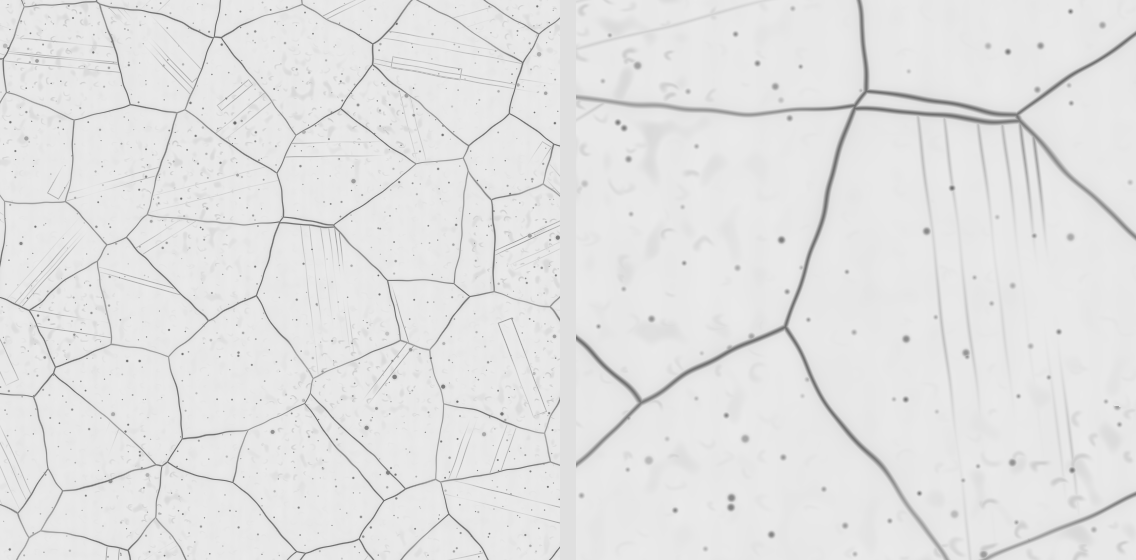
Left, the full canvas; right, a detail of the centre.
This texture is drawn by a WebGL 1 fragment shader. Its source:

```glsl
precision highp float;
// Polished and etched metal: thin grain boundaries, faint twin bands, scattered pits and stains.
uniform vec2 u_resolution;

const vec3 PAPER = vec3(0.911);
const vec3 INK = vec3(0.42);
const float GRAINS = 6.2;          // grain sites across the canvas
const float SIZE_SPREAD = 0.5;     // variation of grain size
const float EDGE_HALF = 0.00115;   // half width of a boundary
const float TWIN_HALF = 0.0007;    // half width of a twin line
const float TWIN_CHANCE = 0.36;
const float SOFTNESS = 0.0014;
const float BEND = 0.015;          // curvature of the boundaries
const float RIPPLE = 0.0028;       // fine wobble of the boundaries
const float STAIN = 0.24;
const float SMUDGE = 0.12;

vec2 hash2(vec2 p) {
  vec3 q = fract(p.xyx * vec3(0.1031, 0.1030, 0.0973));
  q += dot(q, q.yzx + 33.33);
  return fract((q.xx + q.yz) * q.zy);
}

vec2 slope(vec2 cell) {
  float a = 6.2832 * hash2(cell + 57.0).x;
  return vec2(cos(a), sin(a));
}

float gradientNoise(vec2 p) {
  vec2 i = floor(p), f = fract(p);
  vec2 u = f * f * f * (f * (f * 6.0 - 15.0) + 10.0);
  vec2 e = vec2(1.0, 0.0);
  float low = mix(dot(slope(i), f), dot(slope(i + e), f - e), u.x);
  float high = mix(dot(slope(i + e.yx), f - e.yx), dot(slope(i + 1.0), f - 1.0), u.x);
  return mix(low, high, u.y);
}

vec2 noise2(vec2 p) { return vec2(gradientNoise(p), gradientNoise(p + 31.7)); }

float stroke(float d, float halfWidth) {
  float s = max(SOFTNESS, 0.7 / u_resolution.y);
  return 1.0 - smoothstep(halfWidth - s, halfWidth + s, d);
}

// Site position in xy, size weight in z.
vec3 grainSite(vec2 id) {
  return vec3(id + hash2(id + 11.0), SIZE_SPREAD * hash2(id + 83.0).x);
}

float power(vec2 p, vec3 site) {
  vec2 r = p - site.xy;
  return dot(r, r) - site.z;
}

// Weighted Voronoi cell: owner id in xy, distance to its boundary in z.
vec3 grain(vec2 p) {
  vec2 base = floor(p), owner = base;
  float best = 1000.0, edge = 1000.0;
  for (int y = -2; y <= 2; y++)
    for (int x = -2; x <= 2; x++) {
      vec2 id = base + vec2(x, y);
      float d = power(p, grainSite(id));
      if (d < best) { best = d; owner = id; }
    }
  vec3 own = grainSite(owner);
  for (int y = -2; y <= 2; y++)
    for (int x = -2; x <= 2; x++) {
      vec3 other = grainSite(base + vec2(x, y));
      float gap = length(other.xy - own.xy);
      if (gap > 0.001) edge = min(edge, (power(p, other) - best) / (2.0 * gap));
    }
  return vec3(owner, edge);
}

// Outlines of long parallel bands, clipped by their grain.
float twins(vec2 p, vec2 id) {
  float a = 3.1416 * hash2(id + 5.0).x, ink = 0.0;
  vec2 r = p - grainSite(id).xy;
  r = vec2(dot(r, vec2(cos(a), sin(a))), dot(r, vec2(-sin(a), cos(a))));
  for (int k = 0; k < 3; k++) {
    vec2 seed = id + 19.0 * float(k + 2);
    vec2 place = hash2(seed) - 0.5, shape = hash2(seed + 7.0), look = hash2(seed + 3.0);
    vec2 q = abs(r - place * vec2(0.6, 0.7)) - vec2(mix(0.2, 2.0, shape.x), mix(0.02, 0.09, shape.y));
    float d = abs(length(max(q, 0.0)) + min(max(q.x, q.y), 0.0)) / GRAINS;
    ink = max(ink, step(look.x, TWIN_CHANCE) * mix(0.2, 0.7, look.y) * stroke(d, TWIN_HALF));
  }
  return ink;
}

// Round dots with a soft rim.
float pits(vec2 p, float count, float chance, float smallest, float largest) {
  vec2 g = p * count, id = floor(g) + floor(count) * 7.0;
  vec2 look = hash2(id + 41.0);
  float d = length(fract(g) - mix(vec2(0.16), vec2(0.84), hash2(id))) / count;
  float radius = mix(smallest, largest, look.x * look.x);
  float rim = 0.3 * (1.0 - smoothstep(0.0, 2.2 * radius, d));
  return step(hash2(id + 23.0).x, chance) * mix(0.3, 1.0, look.y) * max(stroke(d, radius), rim);
}

// Faint broken rings left by the etchant.
float stains(vec2 p, float count) {
  vec2 g = p * count, id = floor(g) + floor(count) * 3.0;
  vec2 look = hash2(id + 13.0);
  vec2 r = (fract(g) - mix(vec2(0.4), vec2(0.6), hash2(id))) / count;
  float ring = abs(length(r * vec2(1.0, 1.4)) - mix(0.002, 0.006, look.x));
  float arc = smoothstep(-0.6, 0.8, sin(atan(r.y, r.x + 0.00001) + 6.2832 * look.y));
  return arc * look.y * (1.0 - smoothstep(0.0, 0.0033, ring));
}

void main() {
  vec2 p = gl_FragCoord.xy / u_resolution.y;
  vec2 bent = p + BEND * noise2(p * 8.0) + RIPPLE * noise2(p * 34.0);
  vec3 cell = grain(bent * GRAINS);
  float edge = cell.z / GRAINS;

  // Boundaries with uneven etching depth and a slight halo
  float depth = mix(0.6, 1.0, smoothstep(-0.35, 0.15, gradientNoise(p * 7.0 + 40.0)));
  float ink = depth * max(stroke(edge, EDGE_HALF), 0.12 * exp(-edge / 0.003));
  float fade = smoothstep(-0.4, 0.2, gradientNoise(p * 9.0 + 70.0));
  ink = max(ink, fade * twins((p + 0.0015 * noise2(p * 20.0)) * GRAINS, cell.xy));

  // Pits everywhere, coarse pits, stains and smudges in clusters
  float cluster = smoothstep(-0.15, 0.35, gradientNoise(p * 4.5 + 12.0));
  mat2 turn = mat2(0.83, 0.56, -0.56, 0.83);
  ink = max(ink, pits(p, 29.0, 0.6, 0.0008, 0.0022));
  ink = max(ink, pits(turn * p + 3.0, 25.0, 0.6, 0.0008, 0.0022));
  ink = max(ink, pits(turn * p + 5.0, 19.0, 0.06 + 0.4 * cluster, 0.0015, 0.0042));
  vec2 smeared = p + 0.004 * noise2(p * 70.0);
  float stain = max(stains(smeared, 37.0), stains(turn * smeared + 8.0, 31.0));
  float smudge = smoothstep(0.12, 0.5, gradientNoise(p * vec2(62.0, 50.0) + 90.0));
  ink = max(ink, max(STAIN * stain, SMUDGE * smudge) * mix(0.12, 1.0, cluster));

  // Paper tone with faint mottling and vertical polishing streaks
  float tone = 0.008 * gradientNoise(p * 40.0) + 0.008 * gradientNoise(p * vec2(95.0, 3.0));
  gl_FragColor = vec4(mix(PAPER + tone, INK, ink), 1.0);
}
```
